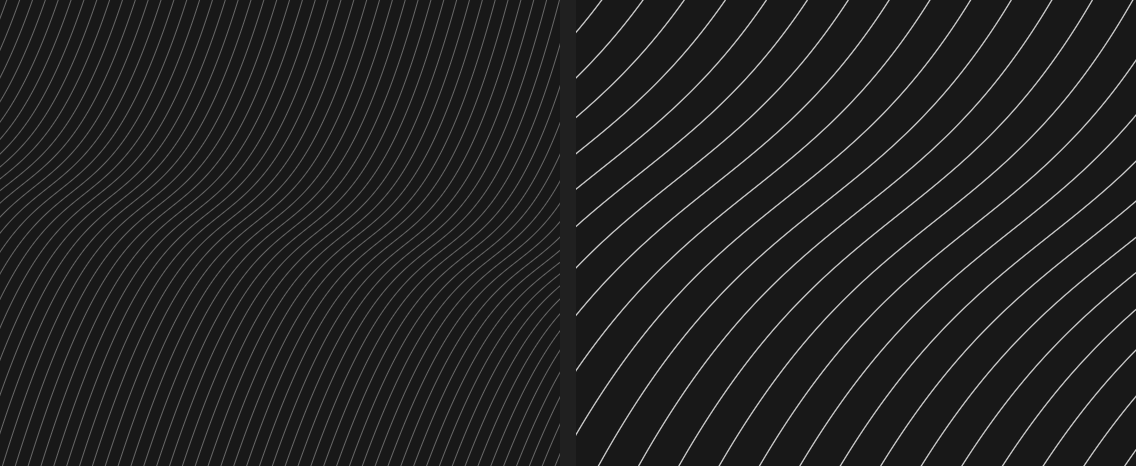
Left: the whole. Right: its middle third, enlarged.
Reproduce this background procedurally as a Shadertoy shader.

```glsl
// Fine pale contour lines sweeping over a near-black ground in a soft S-bend.
// Each line is a level of a smooth phase: x plus a shear that grows from the
// top edge to the bottom, fastest along a gently tilted bend axis.

#define PITCH 0.02758      // horizontal spacing of the lines, in canvas heights
#define ORIGIN 0.0146      // x of the first line on the top edge
#define LINE_WIDTH 0.00094 // stroke width, in canvas heights
#define SHEAR 0.561        // sideways travel of a line from top to bottom
#define BEND_DEPTH 0.3875  // depth of the bend at the left edge
#define BEND_TILT 0.152    // how much the bend sinks towards the right
#define BEND_SIZE 0.086    // softness of the bend
#define BEND_GAIN 0.0797   // strength of the bend
#define BASE_SLOPE 0.17    // slant far away from the bend

const vec3 GROUND = vec3(0.094);
const vec3 STROKE = vec3(0.80);

// Accumulated slant at a signed depth below the bend axis.
float slant(float depth, float x) {
    float skew = 0.01 + 0.033 * x;
    return BEND_GAIN * asinh(depth / BEND_SIZE)
         + BASE_SLOPE * depth
         + skew * length(vec2(depth, BEND_SIZE));
}

// Continuous coordinate across the lines; top and bottom edges stay evenly spaced.
float linePhase(vec2 p) {
    float axis = BEND_DEPTH + BEND_TILT * p.x;
    float top = slant(-axis, p.x);
    float bottom = slant(1.0 - axis, p.x);
    float travel = (slant(p.y - axis, p.x) - top) / (bottom - top);
    return (p.x + SHEAR * travel - ORIGIN) / PITCH;
}

// Share of a pixel covered by a stroke, also for strokes thinner than a pixel.
float strokeCoverage(float dist, float width, float pixel) {
    float reach = 0.5 * (max(width, pixel) + pixel);
    return clamp((reach - dist) / pixel, 0.0, 1.0) * min(1.0, width / pixel);
}

void mainImage(out vec4 fragColor, in vec2 fragCoord) {
    float pixel = 1.0 / iResolution.y;
    vec2 p = fragCoord * pixel;
    p.y = 1.0 - p.y; // depth measured from the top edge

    // Distance to the nearest line, from the phase and its gradient
    float phase = linePhase(p);
    float gradient = length(vec2(dFdx(phase), dFdy(phase))) / pixel;
    float dist = abs(fract(phase + 0.5) - 0.5) / gradient;

    float ink = strokeCoverage(dist, LINE_WIDTH, pixel);
    fragColor = vec4(mix(GROUND, STROKE, ink), 1.0);
}
```
